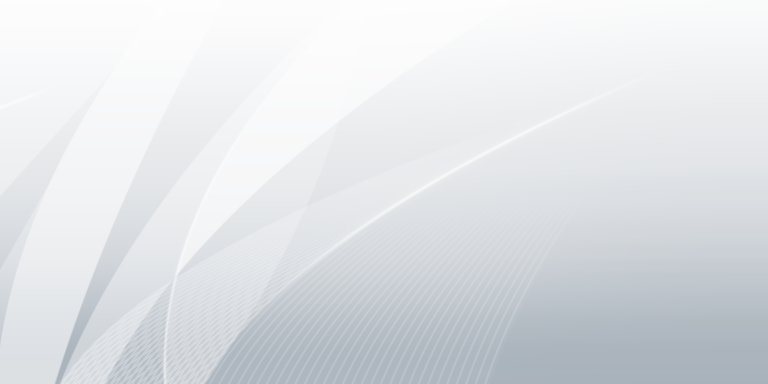
Write a WebGL 2 fragment shader that draws this background.

```glsl
#version 300 es
precision highp float;
// Pale silver background: a soft vertical gradient crossed by translucent
// white ribbons, a bright sweeping arc and fans of hairlines. Every edge is
// a quadratic x(y) = a + b*y + c*y*y in units of the canvas height.

uniform vec2 u_resolution;
out vec4 fragColor;

// Gradient colours, from bottom to top
const vec3 STEEL = vec3(0.668, 0.705, 0.738);
const vec3 SILVER = vec3(0.800, 0.820, 0.842);
const vec3 MIST = vec3(0.888, 0.898, 0.909);
const vec3 SNOW = vec3(0.992, 0.992, 0.994);

// Edge curves as (a, b, c)
const vec3 CORNER_EDGE = vec3(-0.44, 0.90, 0.0);
const vec3 VEIL_EDGE = vec3(-0.17, 0.572, 0.0);
const vec3 BLADE_LEFT = vec3(-0.012, 0.08, 0.363);
const vec3 BLADE_RIGHT = vec3(0.143, 0.312, 0.131);
const vec3 BAND_LEFT = vec3(0.156, 0.40, 0.34);
const vec3 BAND_RIGHT = vec3(0.273, 0.50, 0.57);
const vec3 SPINE = vec3(0.43, -0.05, 0.54);
const vec3 SAIL_EDGE = vec3(0.534, 0.70, -0.28);
const vec3 MESH_EDGE = vec3(0.156, 0.65, 1.60);
const vec3 ARC = vec3(0.534, 0.559, 1.09);
const vec3 FAN_EDGE = vec3(1.276, 0.33, 0.385);
const vec3 WISP = vec3(-1.87, 2.60, 0.0);

const float MESH_LINES = 27.0;
const float MESH_TWIST = 30.0;
const float MESH_STRENGTH = 0.24;
const float FAN_LINES = 30.0;
const float FAN_STRENGTH = 0.15;
const float STREAK_ROWS = 60.0;
const float STREAK_STRENGTH = 0.012;

float curveX(vec3 k, float y) {
    return k.x + y * (k.y + y * k.z);
}

// Approximate signed distance, positive to the right of the curve
float side(vec2 p, vec3 k) {
    float slope = k.y + 2.0 * k.z * p.y;
    return (p.x - curveX(k, p.y)) / sqrt(1.0 + slope * slope);
}

float rightOf(vec2 p, vec3 k) {
    float aa = max(0.003, 0.9 / u_resolution.y);
    return smoothstep(-aa, aa, side(p, k));
}

float between(vec2 p, vec3 a, vec3 b) {
    return rightOf(p, a) * (1.0 - rightOf(p, b));
}

float stroke(vec2 p, vec3 k, float width) {
    float d = side(p, k) / max(width, 0.7 / u_resolution.y);
    return exp(-d * d);
}

// Fine repeated lines that blend to their mean once they get too dense
float hairlines(float phase) {
    float w = fwidth(phase);
    float d = abs(fract(phase) - 0.5);
    float line = 1.0 - smoothstep(0.04, 0.04 + max(w, 0.12), d);
    return mix(line, 0.25, smoothstep(0.3, 0.7, w));
}

float hash(float n) {
    return fract(sin(n * 127.1) * 43758.5453);
}

float noise(float x) {
    float i = floor(x);
    return mix(hash(i), hash(i + 1.0), smoothstep(0.0, 1.0, x - i));
}

vec3 gradient(vec2 p) {
    // The middle of the canvas stays a little lighter than its right side
    float h = p.y + 0.07 * (1.0 - smoothstep(0.9, 1.9, p.x)) * smoothstep(0.0, 0.35, p.y);
    vec3 c = mix(STEEL, SILVER, smoothstep(0.04, 0.42, h));
    c = mix(c, MIST, smoothstep(0.28, 0.62, h));
    c = mix(c, SNOW, smoothstep(0.50, 1.12, h));
    float streak = noise(p.y * STREAK_ROWS) - 0.5;
    return c + STREAK_STRENGTH * streak * smoothstep(1.0, 1.8, p.x) * (1.0 - p.y);
}

void main() {
    vec2 p = gl_FragCoord.xy / u_resolution.y;
    p.x *= 2.0 * u_resolution.y / u_resolution.x;
    vec3 color = gradient(p);
    float fadeTop = 1.0 - smoothstep(0.50, 0.85, p.y);

    // Translucent ribbons
    color = mix(color, SNOW, 0.35 * (1.0 - rightOf(p, CORNER_EDGE)));
    color = mix(color, SNOW, 0.28 * between(p, VEIL_EDGE, BLADE_LEFT));
    color = mix(color, SNOW, 0.60 * between(p, BLADE_LEFT, BLADE_RIGHT));
    color = mix(color, SNOW, 0.42 * between(p, BAND_LEFT, BAND_RIGHT));
    color = mix(color, SNOW, 0.42 * between(p, SPINE, BAND_RIGHT));
    color = mix(color, SNOW, 0.22 * between(p, SPINE, SAIL_EDGE));

    // Woven mesh between its upper edge and the arc
    float arcX = curveX(ARC, p.y);
    float across = (arcX - p.x) / max(arcX - curveX(MESH_EDGE, p.y), 0.02);
    float weave = max(hairlines(across * MESH_LINES),
                      hairlines(across * MESH_LINES * 0.6 + p.y * MESH_TWIST));
    float mesh = between(p, MESH_EDGE, ARC) * (1.0 - smoothstep(0.50, 0.75, p.y));
    color = mix(color, SNOW, mesh * (0.15 + MESH_STRENGTH * weave));

    // Fan of faint lines below the arc
    float spread = (p.x - arcX) / max(curveX(FAN_EDGE, p.y) - arcX, 0.02);
    float fan = between(p, ARC, FAN_EDGE) * (1.0 - smoothstep(0.20, 0.58, p.y));
    color = mix(color, SNOW, fan * (0.04 + FAN_STRENGTH * hairlines(spread * FAN_LINES)));

    // Bright strokes
    float arcFade = 1.0 - smoothstep(0.66, 0.84, p.y);
    float arcGlow = smoothstep(0.12, 0.50, p.y) * arcFade;
    color = mix(color, vec3(1.0), 0.65 * arcGlow * stroke(p, ARC, 0.0042));
    color = mix(color, SNOW, 0.15 * arcGlow * stroke(p, ARC, 0.014));
    color = mix(color, vec3(1.0), 0.50 * fadeTop * stroke(p, SPINE, 0.004));
    float wispFade = 1.0 - smoothstep(0.05, 0.16, p.x);
    color = mix(color, vec3(1.0), 0.60 * wispFade * stroke(p, WISP, 0.004));

    fragColor = vec4(color, 1.0);
}
```
